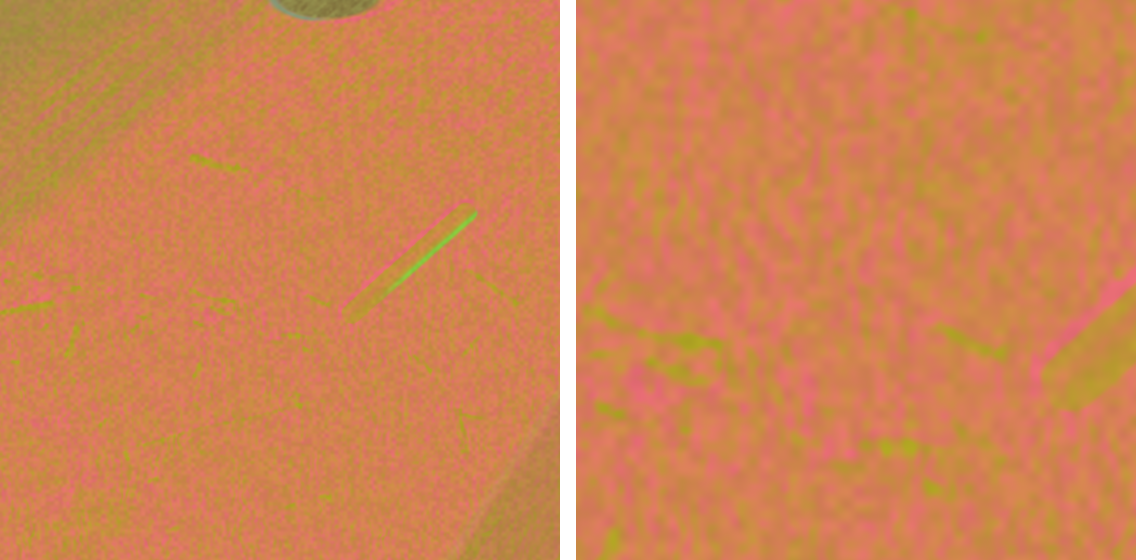
Left, the full canvas; right, a detail of the centre.
Reproduce this texture procedurally as a Shadertoy shader.

```glsl
float hash(vec2 p) {
    return fract(sin(dot(p, vec2(127.1, 311.7))) * 43758.5453);
}

float noise(vec2 p) {
    vec2 i = floor(p), f = fract(p);
    f = f * f * (3.0 - 2.0 * f);
    return mix(mix(hash(i), hash(i + vec2(1, 0)), f.x),
               mix(hash(i + vec2(0, 1)), hash(i + vec2(1, 1)), f.x), f.y) * 2.0 - 1.0;
}

float fbm(vec2 p) {
    return noise(p) * 0.55 + noise(p * 2.1 + 7.3) * 0.3 + noise(p * 4.3 + 3.1) * 0.2;
}

// Soft line around x = 0
float bell(float x, float width) {
    return exp(-x * x / (width * width));
}

// Offset of p from the segment a-b
vec2 segmentOffset(vec2 p, vec2 a, vec2 b) {
    vec2 d = b - a;
    return p - a - d * clamp(dot(p - a, d) / dot(d, d), 0.0, 1.0);
}

// Groove with an olive core and a pink upper flank
float scratch(vec2 p, vec2 a, vec2 b, float width) {
    vec2 q = segmentOffset(p, a, b) / width;
    return exp(-dot(q, q)) * (0.7 - 1.9 * dot(q, vec2(-0.4, 0.9)));
}

// Tone -1 is pink, 0 orange, 1 olive
vec3 toneColor(float t) {
    vec3 orange = vec3(0.82, 0.52, 0.30);
    return t < 0.0 ? mix(orange, vec3(0.88, 0.45, 0.41), min(-t, 1.4))
                   : mix(orange, vec3(0.73, 0.60, 0.19), min(t, 1.5));
}

void mainImage(out vec4 fragColor, in vec2 fragCoord) {
    vec2 p = fragCoord / iResolution.xy;
    vec2 warp = vec2(fbm(p * 13.0), fbm(p * 13.0 + 40.0));
    vec2 w = p + 0.005 * warp;
    vec2 straight = p + 0.001 * warp;

    // Diagonal frame of the upper left and steeper frame of the lower right
    vec2 diag = vec2(dot(straight, vec2(0.76, 0.65)), dot(straight - vec2(0.0, 0.57), vec2(-0.65, 0.76)));
    vec2 steep = vec2(dot(straight, vec2(0.55, 0.83)), dot(straight - vec2(0.81, 0.0), vec2(0.83, -0.55)));
    float corner = smoothstep(0.01, 0.30, diag.y + 0.06 * warp.x);
    float striated = smoothstep(-0.03, 0.02, diag.y) * (1.0 - 0.75 * smoothstep(0.10, 0.2, diag.y));
    float wedge = smoothstep(-0.008, 0.012, steep.y);

    // Fine grain: wavy upright ripples below, slanted ones above
    float upright = sin(450.0 * p.x + 7.0 * fbm(p * 24.0)) * (0.5 + 0.5 * noise(p * 40.0));
    float slanted = noise(diag * vec2(55.0, 165.0));
    float tone = -0.16 + 0.52 * mix(upright, slanted * 1.4, smoothstep(0.5, 0.85, p.y));
    tone += 0.42 * noise(w * vec2(120.0, 85.0) + 9.0) + 0.42 * noise(w * 180.0);
    tone += 0.22 * fbm(p * 9.0) + 0.24 * fbm(p * 28.0) + 0.1 * smoothstep(0.6, 0.9, p.y);

    // Long parallel striations
    tone += striated * (0.9 * noise(diag * vec2(3.0, 150.0)) + 0.5 * noise(diag * vec2(4.0, 75.0)) + 0.2);
    tone += wedge * (0.9 * noise(steep * vec2(4.0, 150.0)) + 0.4 * noise(steep * vec2(4.0, 70.0)) + 0.15);
    tone += 0.25 * corner;

    // Rough blotches in the lower left
    vec2 r = (p - vec2(0.13, 0.1)) * vec2(5.0, 6.5);
    tone += exp(-dot(r, r)) * 1.2 * fbm(w * 34.0 + 5.0);

    // Disturbed band falling gently to the right
    float band = bell(p.y - 0.515 + 0.2 * p.x, 0.05) * (1.0 - smoothstep(0.35, 0.62, p.x));
    tone += band * (1.2 * fbm(w * vec2(30.0, 75.0)) - 0.15);

    // Short scratches: some follow the band, the rest lie loose in the lower part
    for (int i = 0; i < 44; i++) {
        float k = float(i);
        r = vec2(hash(vec2(k, 1.7)), hash(vec2(k, 5.3)));
        bool onBand = i < 18;
        vec2 c = onBand ? vec2(r.x * 0.58, 0.515 - 0.116 * r.x + (r.y - 0.5) * 0.08)
                        : vec2(r.x, r.y * 0.5);
        float angle = onBand ? 0.7 * hash(vec2(k, 8.1)) - 0.6 : 3.14 * hash(vec2(k, 9.4)) - 1.57;
        vec2 halfSpan = vec2(cos(angle), sin(angle)) * mix(0.003, 0.03, r.x * r.y);
        tone += mix(0.5, 1.3, hash(vec2(k, 6.2))) * scratch(w, c - halfSpan, c + halfSpan, 0.005);
    }

    // Larger scratches and faint long creases
    tone += 1.5 * scratch(w, vec2(0.345, 0.722), vec2(0.42, 0.704), 0.009);
    tone += 0.6 * scratch(w, vec2(0.42, 0.704), vec2(0.57, 0.648), 0.004);
    tone += 1.3 * scratch(w, vec2(0.84, 0.52), vec2(0.92, 0.462), 0.006);
    tone += 1.3 * scratch(w, vec2(0.818, 0.27), vec2(0.828, 0.20), 0.006);
    tone += 1.4 * scratch(w, vec2(0.117, 0.372), vec2(0.13, 0.415), 0.007);
    tone += 1.4 * scratch(w, vec2(0.0, 0.447), vec2(0.09, 0.462), 0.007);
    tone += 0.5 * scratch(w, vec2(0.22, 0.20), vec2(0.56, 0.285), 0.004);
    float ghost = length(segmentOffset(w, vec2(0.835, 0.535), vec2(0.93, 0.645)));
    tone -= 0.7 * bell(ghost - 0.014, 0.006);

    // Raised rod: pink flank, olive body, green lit edge
    vec2 q = segmentOffset(straight, vec2(0.628, 0.440), vec2(0.832, 0.620));
    float across = dot(q, vec2(-0.67, 0.74));
    float body = 1.0 - smoothstep(0.016, 0.020, length(q));
    tone = mix(tone, 0.9 + 0.35 * tone - 0.7 * bell(across - 0.004, 0.006), body);
    tone -= 1.4 * bell(length(q) - 0.022, 0.004) * smoothstep(0.0, 0.012, across);
    float lit = bell(across + 0.014, 0.005) * smoothstep(0.024, 0.017, length(q)) * smoothstep(0.66, 0.74, p.x);

    // Dark bump at the top with a pink rim
    float bump = length((w - vec2(0.585, 1.005)) / vec2(0.1, 0.042));
    tone -= 1.4 * bell(bump - 1.08, 0.1) * smoothstep(0.5, 0.62, p.x);

    // Colour and shading
    vec3 col = toneColor(tone);
    float shade = max(corner * 0.72, 0.3 * striated * smoothstep(0.9, 0.2, p.x));
    col = mix(col, vec3(0.60, 0.54, 0.27) + vec3(0.03, -0.03, 0.04) * noise(w * 70.0), shade);
    col = mix(col, vec3(0.64, 0.51, 0.25), wedge * 0.45);
    col = mix(col, vec3(0.72, 0.60, 0.33), 0.4 * bell(steep.y + 0.008, 0.008));
    col = mix(col, vec3(0.50, 0.51, 0.27) + 0.06 * tone, 0.85 * (1.0 - smoothstep(0.8, 1.02, bump)));
    col = mix(col, vec3(0.48, 0.62, 0.50), 0.8 * bell(bump - 0.96, 0.09) * smoothstep(0.61, 0.54, p.x));
    col = mix(col, vec3(0.50, 0.82, 0.25), lit * 0.9);
    col *= 1.0 + 0.035 * noise(w * 130.0 + 31.0);
    fragColor = vec4(col, 1.0);
}
```
